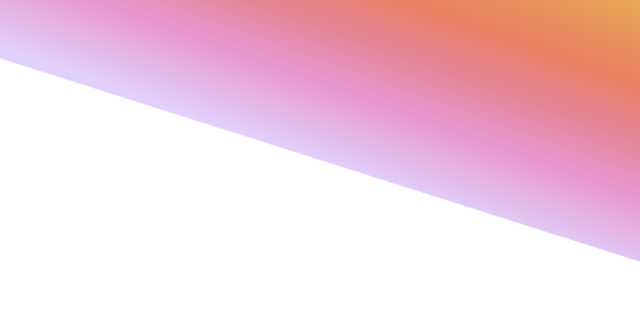
This background is drawn by a Shadertoy shader. Its source:

```glsl
#define EDGE_SLOPE 0.3177
#define EDGE_HEIGHT 0.8177
#define BAND_SLOPE 0.36
#define LAVENDER_AT 0.85
#define PINK_AT 1.10
#define ROSE_AT 1.28
#define ORANGE_AT 1.457
#define AMBER_AT 1.72

const vec3 WHITE = vec3(1.0);
const vec3 LAVENDER = vec3(0.88, 0.82, 0.985);
const vec3 PINK = vec3(0.91, 0.595, 0.815);
const vec3 ROSE = vec3(0.895, 0.525, 0.60);
const vec3 ORANGE = vec3(0.91, 0.50, 0.385);
const vec3 AMBER = vec3(0.91, 0.66, 0.335);

// Position of a value between two stops, clamped to 0..1
float ramp(float from, float to, float value) {
    return clamp((value - from) / (to - from), 0.0, 1.0);
}

// Colour bands, from the diagonal edge up to the corner
vec3 sunsetGradient(float height) {
    vec3 color = mix(LAVENDER, PINK, ramp(LAVENDER_AT, PINK_AT, height));
    color = mix(color, ROSE, ramp(PINK_AT, ROSE_AT, height));
    color = mix(color, ORANGE, ramp(ROSE_AT, ORANGE_AT, height));
    return mix(color, AMBER, ramp(ORANGE_AT, AMBER_AT, height));
}

void mainImage(out vec4 fragColor, in vec2 fragCoord) {
    // Canvas spans 2 by 1 units
    vec2 p = fragCoord / iResolution.xy * vec2(2.0, 1.0);

    // The bands tilt slightly more than the edge
    vec3 gradient = sunsetGradient(p.y + BAND_SLOPE * p.x);

    // Smooth diagonal cut to white
    float edge = p.y + EDGE_SLOPE * p.x - EDGE_HEIGHT;
    float pixel = 1.0 / iResolution.y;
    float coverage = smoothstep(-pixel, pixel, edge);

    fragColor = vec4(mix(WHITE, gradient, coverage), 1.0);
}
```
